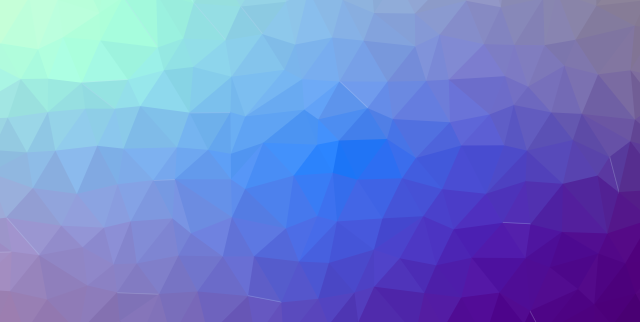
Reproduce this background procedurally as a WebGL 1 fragment shader.

```glsl
precision highp float;
// Low-poly backdrop: flat triangles over a mint, blue, mauve and purple gradient.
uniform vec2 u_resolution;

const float ROWS = 8.77;             // mesh rows over the canvas height
const float ROW_SHIFT = 0.275;       // vertical offset of the mesh
const vec2 JITTER = vec2(0.68, 0.60);// full range of vertex scatter
const float WARP = 0.16;             // slow bending of the mesh rows
const float SHADE = 0.035;           // tone difference between facets
const float GLINT_SHARE = 0.02;      // share of facets with a bright edge
const float GLINT_WIDTH = 0.015;
const float GLINT_STRENGTH = 0.3;
const vec3 GLINT_COLOR = vec3(0.78, 0.85, 0.97);
const vec2 MINT_CENTER = vec2(0.13, 0.87);
const vec2 MINT_SIZE = vec2(0.13, 0.16);
const vec3 MINT_GLOW = vec3(0.04, 0.08, -0.01);
const vec2 BLUE_CENTER = vec2(0.56, 0.51);
const vec2 BLUE_SIZE = vec2(0.06, 0.08);
const vec3 BLUE_GLOW = vec3(-0.10, -0.01, 0.03);

float hash(vec2 p) {
  return fract(sin(dot(p, vec2(127.1, 311.7))) * 43758.545);
}

// Blend of five colours spread evenly over x.
vec3 ramp(float x, vec3 a, vec3 b, vec3 c, vec3 d, vec3 e) {
  vec4 t = clamp(x * 4.0 - vec4(0.0, 1.0, 2.0, 3.0), 0.0, 1.0);
  return mix(mix(mix(mix(a, b, t.x), c, t.y), d, t.z), e, t.w);
}

float glow(vec2 uv, vec2 center, vec2 size) {
  vec2 q = (uv - center) / size;
  return exp(-dot(q, q));
}

// Five horizontal ramps, from the bottom to the top, and two soft glows.
vec3 gradient(vec2 uv) {
  vec3 base = ramp(uv.x, vec3(0.61, 0.49, 0.68), vec3(0.49, 0.43, 0.71),
    vec3(0.33, 0.25, 0.73), vec3(0.32, 0.03, 0.57), vec3(0.30, 0.0, 0.46));
  vec3 low = ramp(uv.x, vec3(0.63, 0.57, 0.79), vec3(0.51, 0.54, 0.84),
    vec3(0.27, 0.39, 0.89), vec3(0.31, 0.12, 0.70), vec3(0.32, 0.01, 0.50));
  vec3 middle = ramp(uv.x, vec3(0.57, 0.75, 0.89), vec3(0.48, 0.68, 0.94),
    vec3(0.18, 0.51, 0.98), vec3(0.29, 0.31, 0.83), vec3(0.36, 0.23, 0.59));
  vec3 high = ramp(uv.x, vec3(0.65, 0.95, 0.88), vec3(0.56, 0.87, 0.91),
    vec3(0.45, 0.67, 0.95), vec3(0.46, 0.46, 0.81), vec3(0.49, 0.43, 0.61));
  vec3 top = ramp(uv.x, vec3(0.78, 1.0, 0.84), vec3(0.62, 0.96, 0.87),
    vec3(0.56, 0.75, 0.91), vec3(0.56, 0.58, 0.77), vec3(0.53, 0.49, 0.57));
  return ramp(uv.y, base, low, middle, high, top)
    + MINT_GLOW * glow(uv, MINT_CENTER, MINT_SIZE)
    + BLUE_GLOW * glow(uv, BLUE_CENTER, BLUE_SIZE);
}

// Staggered grid point, scattered by hash and bent by layered sines.
vec2 vertex(vec2 id) {
  vec2 scatter = vec2(hash(id + 5.2), hash(id + 57.3)) - 0.5;
  float bend = sin(id.x * 0.7 + id.y * 0.4) + 0.5 * sin(id.x * 1.3 - id.y);
  return id + vec2(0.5 * mod(id.y, 2.0), WARP * bend / 1.5) + JITTER * scatter;
}

// Signed distance to the line a-b, positive on its left.
float edge(vec2 p, vec2 a, vec2 b) {
  vec2 d = b - a;
  return (d.x * (p.y - a.y) - d.y * (p.x - a.x)) / length(d);
}

// Smallest height of a triangle; negative if it is folded over.
float height(vec2 a, vec2 b, vec2 c) {
  return min(edge(c, a, b), min(edge(a, b, c), edge(b, c, a)));
}

// Colour of one facet, weighted by its smooth coverage in alpha.
vec4 facet(vec2 p, vec2 a, vec2 b, vec2 c, float seed, float pixel) {
  float ab = edge(p, a, b);
  float inside = min(ab, min(edge(p, b, c), edge(p, c, a)));
  float cover = clamp(inside / pixel + 0.5, 0.0, 1.0);
  if (cover <= 0.0) return vec4(0.0);

  vec2 center = (a + b + c) / 3.0 - vec2(0.0, ROW_SHIFT);
  float aspect = u_resolution.x / u_resolution.y;
  vec3 color = gradient(center / (ROWS * vec2(aspect, 1.0)));
  color += SHADE * (seed - 0.5);

  float line = 1.0 - smoothstep(0.0, GLINT_WIDTH + pixel, abs(ab));
  float lit = step(fract(seed * 17.0), GLINT_SHARE);
  color = mix(color, GLINT_COLOR, GLINT_STRENGTH * line * lit);
  return vec4(color, 1.0) * cover;
}

void main() {
  float pixel = ROWS / u_resolution.y;
  vec2 p = gl_FragCoord.xy * pixel + vec2(0.0, ROW_SHIFT);
  vec4 sum = vec4(0.0);

  // Split each nearby cell along the diagonal that avoids thin slivers.
  for (int j = -1; j <= 1; j++) {
    for (int i = -1; i <= 1; i++) {
      vec2 id = floor(p) + vec2(float(i), float(j));
      vec2 a = vertex(id);
      vec2 b = vertex(id + vec2(1.0, 0.0));
      vec2 c = vertex(id + vec2(1.0, 1.0));
      vec2 d = vertex(id + vec2(0.0, 1.0));
      float seedA = hash(id + 11.7);
      float seedB = hash(id + 83.1);
      if (min(height(a, b, c), height(c, d, a)) > min(height(b, d, a), height(d, b, c))) {
        sum += facet(p, a, b, c, seedA, pixel);
        sum += facet(p, c, d, a, seedB, pixel);
      } else {
        sum += facet(p, b, d, a, seedA, pixel);
        sum += facet(p, d, b, c, seedB, pixel);
      }
    }
  }
  gl_FragColor = vec4(sum.rgb / max(sum.a, 0.001), 1.0);
}
```
